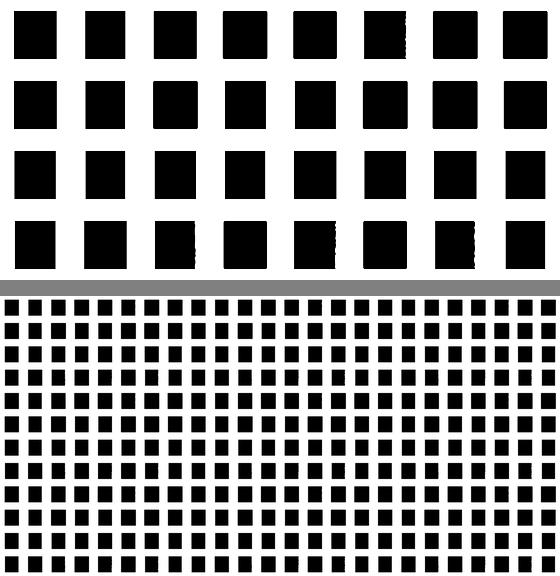
Top: one tile. Bottom: repeated 3 by 3.
A Shadertoy shader for this pattern:

```glsl
// Eight by four black blocks on white, with uneven widths, soft corners and a few ragged right edges.

float hash(vec2 p) {
    return fract(sin(dot(p, vec2(127.1, 311.7))) * 43758.5453);
}

float roundedBox(vec2 p, vec2 halfSize, float radius) {
    vec2 q = abs(p) - halfSize + radius;
    return length(max(q, 0.0)) + min(max(q.x, q.y), 0.0) - radius;
}

// Fine notches along a vertical edge, different in each cell
float notches(float y, vec2 cell) {
    float step32 = floor(y * 32.0);
    float seed = cell.x * 7.0 + cell.y * 57.0;
    float a = hash(vec2(step32, seed));
    float b = hash(vec2(step32 + 1.0, seed));
    return mix(a, b, smoothstep(0.0, 1.0, fract(y * 32.0)));
}

void mainImage(out vec4 fragColor, in vec2 fragCoord) {
    // Whole cells, so opposite borders meet in the white gaps
    vec2 grid = vec2(8.0, 4.0);
    vec2 uv = fragCoord / iResolution.xy * grid;
    vec2 cell = floor(uv);
    vec2 p = fract(uv) - 0.5;
    float pixel = max(grid.x / iResolution.x, grid.y / iResolution.y);

    // Each block has its own width; only the wide ones have rounded corners
    float wide = hash(cell + 3.0);
    float halfWidth = mix(0.282, 0.323, wide);
    float radius = 0.026 * smoothstep(0.5, 0.7, wide);
    p.x -= 0.004 + 0.006 * (hash(cell + 19.0) - 0.5);

    // Wear on the right edge of some narrow blocks
    float ragged = step(wide, 0.5) * step(0.62, hash(cell + 41.0));
    float wear = ragged * step(0.0, p.x) * 0.016 * notches(p.y + 0.5, cell);

    float d = roundedBox(p, vec2(halfWidth, 0.344), radius);
    d = max(d, p.x - halfWidth + wear);

    float ink = 1.0 - smoothstep(-0.5 * pixel, 0.5 * pixel, d);
    fragColor = vec4(vec3(1.0 - ink), 1.0);
}
```
